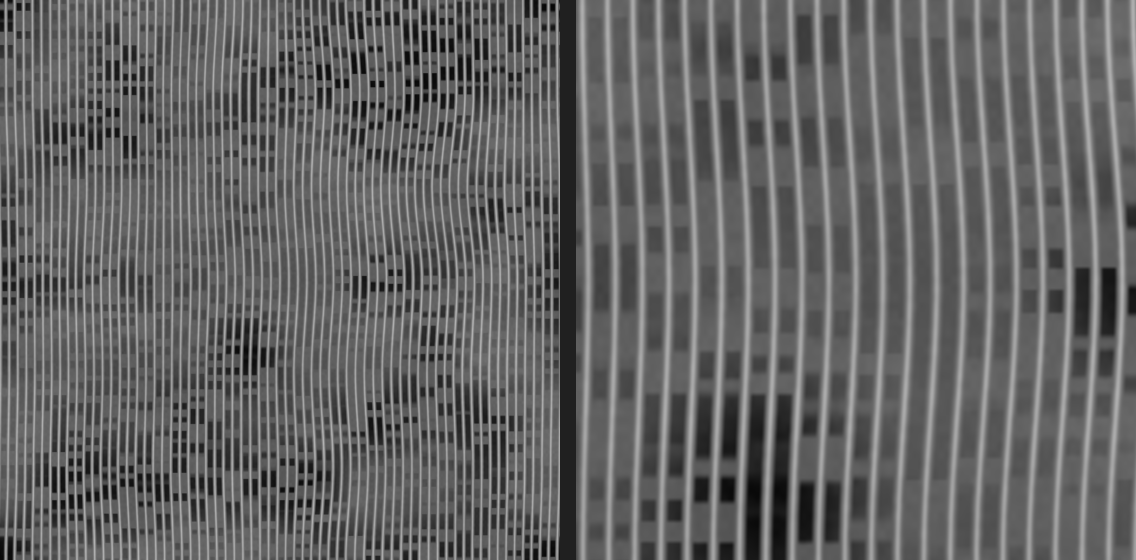
Left: the whole. Right: its middle third, enlarged.
A Shadertoy shader for this texture:

```glsl
// Woven cloth of 64 pale, gently swaying vertical threads over grey gaps.
// Neighbouring gaps share soft dark dashes from a per-pair noise along y;
// broad patches vary their depth. All noise lattices wrap, so it tiles.

const float THREADS = 64.0;        // even, as gaps are paired
const float DASH_ROWS = 80.0;
const float THREAD_PHASE = 0.167;  // in thread spacings
const float THREAD_WIDTH = 0.125;  // soft radius, in thread spacings
const float SWAY = 1.0;            // total drift, in thread spacings
const vec2 SWAY_CELLS = vec2(5.0, 6.0);
const vec2 PATCH_CELLS = vec2(9.0, 8.0);
const vec2 SHADE_CELLS = vec2(12.0, 14.0);
const vec2 GRAIN_CELLS = vec2(256.0, 192.0);
const float GRAIN = 0.025;
const float DASH_FAINT = 0.055;
const float DASH_DEEP = 0.31;
const vec3 GAP_DARK = vec3(0.325);
const vec3 GAP_LIGHT = vec3(0.435);
const vec3 THREAD_COLOR = vec3(0.69);

float hash(vec2 p, float seed) {
    vec3 q = fract(vec3(p, seed) * vec3(0.1031, 0.1030, 0.0973));
    q += dot(q, q.yzx + 33.33);
    return fract((q.x + q.y) * q.z);
}

// Value noise on a lattice that wraps after "cells" steps.
float tileNoise(vec2 uv, vec2 cells, float seed) {
    vec2 p = uv * cells;
    vec2 i = floor(p);
    vec2 f = fract(p);
    f = f * f * (3.0 - 2.0 * f);
    vec2 a = mod(i, cells);
    vec2 b = mod(i + 1.0, cells);
    return mix(mix(hash(a, seed), hash(vec2(b.x, a.y), seed), f.x),
               mix(hash(vec2(a.x, b.y), seed), hash(b, seed), f.x), f.y);
}

// Noise along y only, independent for every pair of gaps.
float dashNoise(float pair, float y) {
    float p = y * DASH_ROWS;
    float row = floor(p);
    float f = smoothstep(0.0, 1.0, p - row);
    return mix(hash(vec2(pair, mod(row, DASH_ROWS)), 7.0),
               hash(vec2(pair, mod(row + 1.0, DASH_ROWS)), 7.0), f);
}

void mainImage(out vec4 fragColor, in vec2 fragCoord) {
    vec2 uv = fragCoord / iResolution.xy;

    // Thread coordinate: threads lie at whole numbers
    float sway = SWAY * (tileNoise(uv, SWAY_CELLS, 1.0) - 0.5);
    float u = uv.x * THREADS + THREAD_PHASE + sway;
    float fromGapCenter = abs(fract(u) - 0.5);
    float fromThread = 0.5 - fromGapCenter;

    // Gap tone
    float shade = tileNoise(uv, SHADE_CELLS, 2.0);
    float patchDepth = tileNoise(uv, PATCH_CELLS, 3.0);
    vec3 color = mix(GAP_LIGHT, GAP_DARK, 0.5 * (shade + patchDepth));

    // Dark dashes, repeated in both gaps of a pair
    float pair = mod(floor(u / 2.0), THREADS / 2.0);
    float dash = smoothstep(0.32, 0.62, dashNoise(pair, uv.y));
    dash *= 1.0 - smoothstep(0.17, 0.38, fromGapCenter);
    float depth = mix(DASH_FAINT, DASH_DEEP, smoothstep(0.2, 1.0, patchDepth));
    color -= dash * depth;

    // Pale threads with a rounded profile
    float r = fromThread / THREAD_WIDTH;
    color = mix(color, THREAD_COLOR - 0.06 * shade, exp(-r * r));

    // Fine grain
    color += GRAIN * (tileNoise(uv, GRAIN_CELLS, 5.0) - 0.5);
    fragColor = vec4(clamp(color, 0.0, 1.0), 1.0);
}
```
